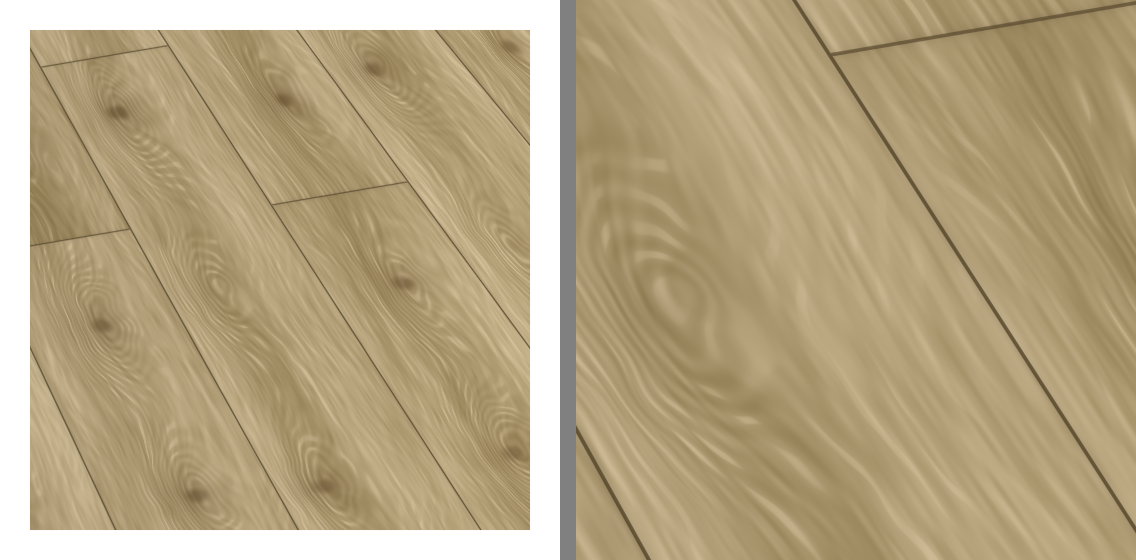
Left: the whole. Right: its middle third, enlarged.
This texture is drawn by a Shadertoy shader. Its source:

```glsl
#define MARGIN 0.0534
#define PLANK_WIDTH 0.2474
#define SPREAD 0.088
#define LEAN 0.557
#define JOINT_SLOPE 0.17
#define SEAM 0.0011
#define RINGS 16.0
#define DARK_WOOD vec3(0.53, 0.45, 0.28)
#define PALE_WOOD vec3(0.79, 0.715, 0.565)
#define KNOT_COLOR vec3(0.38, 0.29, 0.17)
#define SEAM_COLOR vec3(0.33, 0.27, 0.16)

float hash(vec2 p) {
    vec3 q = fract(p.xyx * 0.1031);
    q += dot(q, q.yzx + 33.33);
    return fract((q.x + q.y) * q.z);
}

float noise(vec2 p) {
    vec2 cell = floor(p), f = fract(p);
    f *= f * (3.0 - 2.0 * f);
    float low = mix(hash(cell), hash(cell + vec2(1, 0)), f.x);
    float high = mix(hash(cell + vec2(0, 1)), hash(cell + vec2(1, 1)), f.x);
    return mix(low, high, f.y);
}

float stroke(float dist, float px) {
    return 1.0 - smoothstep(SEAM - 0.75 * px, SEAM + 0.75 * px, dist);
}

// p.x runs across one plank from 0 to 1, p.y along the floor
vec3 woodColor(vec2 p, vec2 plank) {
    float odd = mod(plank.x, 2.0);
    float seed = 60.0 * hash(plank + 17.0);
    float bend = noise(vec2(p.x * 2.0, p.y * 6.0) + seed);
    float swell = 0.0, core = 0.0, halo = 0.0;

    // Knots: each swells the growth field, closing the rings around it
    for (int i = 0; i < 3; i++) {
        float j = float(i);
        vec2 key = vec2(plank.x * 7.0 + j, 3.0);
        vec2 jitter = vec2(hash(key), hash(key + 11.0));
        vec2 center = vec2(0.25 + 0.2 * odd, 0.17 + 0.355 * j) + vec2(0.14, 0.05) * jitter;
        vec2 o = (p - center) * vec2(0.28, 1.0);
        o += 0.012 * (vec2(noise(p * vec2(9, 30) + seed), bend) - 0.5);
        vec2 q = o / vec2(0.055, 0.115);
        float dist = length(o * vec2(1.0, 1.35));
        float strength = (i == 1 && odd < 0.5) ? 0.15 : 0.7 + 0.3 * jitter.x;
        swell += exp(-dot(q, q));
        core += strength * (1.0 - smoothstep(0.006, 0.026, dist));
        halo += strength * exp(-dist * dist / 0.0022);
    }

    // Growth rings and the fibres that follow them
    float growth = p.x + 0.4 * bend + 0.55 * swell;
    float wobble = 0.25 * noise(vec2(p.x * 18.0, p.y * 45.0) + seed);
    float ring = 0.5 + 0.5 * sin(6.2832 * (growth * RINGS + wobble));
    float across = p.x + 0.06 * bend + 0.2 * swell;
    float fine = noise(vec2(across * 75.0, p.y * 32.0) + seed);
    float fibre = noise(vec2(across * 38.0, p.y * 9.0) + seed);
    float band = noise(vec2(across * 7.0, p.y * 1.8) + seed);
    float heart = exp(-pow((p.x - 0.42 - 0.25 * (bend - 0.5)) / 0.27, 2.0));
    float figure = 0.2 + 0.8 * min(swell, 1.0);

    float tone = 0.75 + 0.16 * (hash(plank + 5.0) - 0.5);
    tone -= 0.26 * heart;
    tone += 0.26 * (fine - 0.5) + 0.2 * (fibre - 0.5) + 0.34 * (band - 0.5);
    tone += 0.22 * figure * (ring - 0.55);

    // Pale pores broken along the rings
    float pores = smoothstep(0.5, 0.85, fibre) * smoothstep(0.55, 0.95, ring);
    tone += 0.25 * pores * (0.3 + 0.7 * heart);

    vec3 color = mix(DARK_WOOD, PALE_WOOD, clamp(tone, -0.1, 1.1));
    float stain = 0.3 * halo + 0.5 * core * (0.65 + 0.35 * fine);
    return mix(color, KNOT_COLOR, clamp(stain, 0.0, 0.85));
}

void mainImage(out vec4 fragColor, in vec2 fragCoord) {
    vec2 uv = fragCoord / iResolution.xy;
    float px = 1.0 / min(iResolution.x, iResolution.y);

    // Receding floor: planks lean and widen toward the viewer
    float depth = 1.0 - MARGIN - uv.y;
    float width = PLANK_WIDTH + SPREAD * depth;
    float u = (uv.x - 0.0352 - LEAN * depth) / width;
    float v = depth + JOINT_SLOPE * uv.x;
    float column = floor(u);
    float local = u - column;

    // Staggered end joints split each column
    float joint = mix(0.079, 0.395, mod(column, 2.0));
    vec3 color = woodColor(vec2(local, v), vec2(column, step(joint, v)));
    color *= 0.96 + 0.07 * uv.x;

    // Seams with a faint bevel shade
    float sideDist = min(local, 1.0 - local) * width * 0.84;
    float endDist = abs(v - joint);
    float seamDist = min(sideDist, endDist);
    color *= 1.0 - 0.1 * exp(-seamDist / 0.003);
    float seam = max(0.8 * stroke(sideDist, px), 0.65 * stroke(endDist, px));
    color = mix(color, SEAM_COLOR, seam);

    // White margin
    vec2 edge = abs(uv - 0.5) - (0.5 - MARGIN);
    float outside = smoothstep(-0.5 * px, 0.5 * px, max(edge.x, edge.y));
    fragColor = vec4(mix(color, vec3(1.0), outside), 1.0);
}
```
